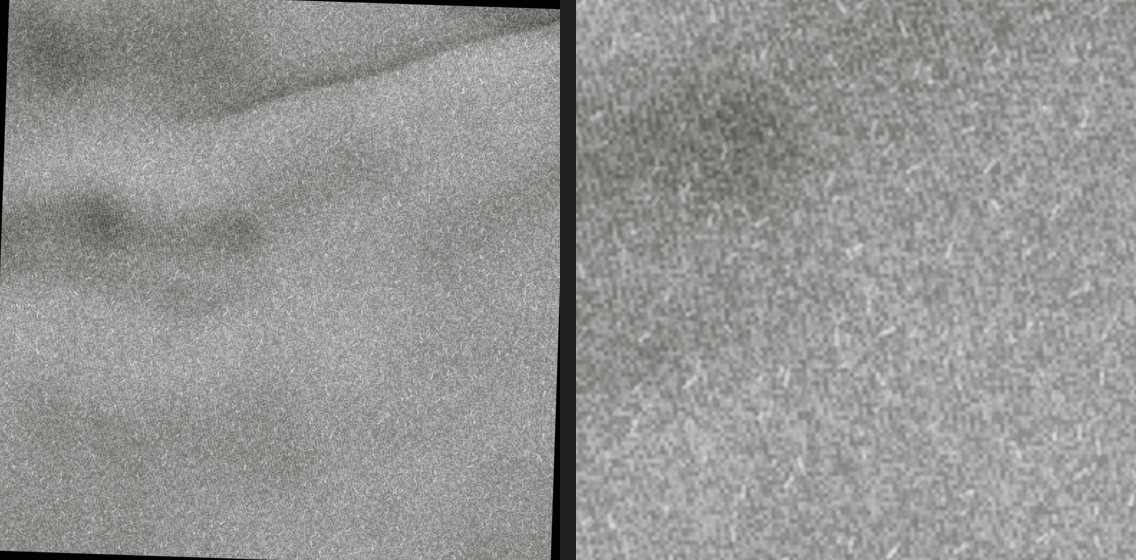
Left: the whole. Right: its middle third, enlarged.
This texture is drawn by a WebGL 1 fragment shader. Its source:

```glsl
precision highp float;
// Grey knitted cloth lying in soft folds, a slightly turned square on black.
// Folds are soft strokes of light and shade; the knit is layered sines,
// the grain is value noise and the loose fibres are strokes in random cells.

uniform vec2 u_resolution;

const vec3 DARK_CLOTH = vec3(0.425, 0.435, 0.415);
const vec3 LIGHT_CLOTH = vec3(0.675, 0.675, 0.675);
const vec3 BACKDROP = vec3(0.006);
const float BASE_LIGHT = 0.602;
const float TURN = 0.0335;        // rotation of the cloth, radians
const float RIBS = 190.0;         // knit ribs across the canvas
const float ROWS = 165.0;         // knit rows up the canvas
const float RIB_LEAN = 0.28;
const float RIB_DEPTH = 0.032;
const float FINE_GRAIN = 390.0;   // grain cells across the canvas
const float GRAIN_DEPTH = 0.20;
const float FIBRE_CELLS = 85.0;
const float FIBRE_SHARE = 0.42;
const float FIBRE_LIGHT = 0.13;

float hash(vec2 p) {
  vec3 q = fract(vec3(p.xyx) * 0.1031);
  q += dot(q, q.yzx + 33.33);
  return fract((q.x + q.y) * q.z);
}

float valueNoise(vec2 p) {
  vec2 i = floor(p);
  vec2 f = fract(p);
  f = f * f * (3.0 - 2.0 * f);
  return mix(mix(hash(i), hash(i + vec2(1.0, 0.0)), f.x),
             mix(hash(i + vec2(0.0, 1.0)), hash(i + 1.0), f.x), f.y);
}

float segmentDistance(vec2 p, vec2 a, vec2 b) {
  vec2 ab = b - a;
  vec2 ap = p - a;
  return length(ap - ab * clamp(dot(ap, ab) / dot(ab, ab), 0.0, 1.0));
}

// Soft stroke from a to b with a Gaussian profile.
float softFold(vec2 p, vec2 a, vec2 b, float width) {
  float d = segmentDistance(p, a, b) / width;
  return exp(-d * d);
}

// The one sharp crease: hard lower edge, shadow fading upward, lit rim below.
float crease(vec2 p) {
  float h = p.x - 0.37;
  float line = 0.782 + 0.145 * (h + sqrt(h * h + 0.004));
  float t = p.y - line + 0.004 * sin(p.x * 21.0);
  float reach = smoothstep(0.2, 0.48, p.x);
  float soft = mix(0.03, 0.008, reach);
  float shadow = smoothstep(-soft, soft, t) * exp(-max(t, 0.0) / 0.032);
  float rim = exp(-pow((t + 0.045) / 0.03, 2.0));
  return reach * (0.035 * rim - 0.15 * shadow);
}

float foldLight(vec2 uv) {
  vec2 p = uv + 0.014 * vec2(sin(uv.y * 17.0 + uv.x * 5.0),
                             sin(uv.x * 13.0 - uv.y * 6.0));
  float light = BASE_LIGHT + crease(uv);
  // Shade
  light -= 0.12 * softFold(p, vec2(0.0, 0.92), vec2(0.36, 0.90), 0.10);
  light -= 0.06 * softFold(p, vec2(0.04, 0.99), vec2(0.13, 0.87), 0.04);
  light -= 0.10 * softFold(p, vec2(0.82, 0.98), vec2(1.0, 0.97), 0.03);
  light -= 0.13 * softFold(p, vec2(0.0, 0.59), vec2(0.16, 0.60), 0.055);
  light -= 0.10 * softFold(p, vec2(0.18, 0.58), vec2(0.42, 0.59), 0.045);
  light -= 0.05 * softFold(p, vec2(0.42, 0.62), vec2(0.66, 0.70), 0.055);
  light -= 0.07 * softFold(p, vec2(0.02, 0.52), vec2(0.38, 0.47), 0.035);
  light -= 0.05 * softFold(p, vec2(0.78, 0.55), vec2(0.98, 0.68), 0.05);
  light -= 0.05 * softFold(p, vec2(0.10, 0.23), vec2(0.48, 0.20), 0.09);
  light -= 0.05 * softFold(p, vec2(0.0, 0.05), vec2(0.20, 0.02), 0.14);
  light -= 0.05 * softFold(p, vec2(0.88, 0.0), vec2(1.0, 0.05), 0.09);
  // Light
  light += 0.045 * softFold(p, vec2(0.08, 0.70), vec2(0.40, 0.68), 0.06);
  light += 0.035 * softFold(p, vec2(0.05, 0.37), vec2(0.60, 0.40), 0.09);
  light += 0.025 * softFold(p, vec2(0.70, 0.78), vec2(0.95, 0.85), 0.09);
  return light + 0.03 * (valueNoise(uv * 13.0) - 0.5);
}

// Leaning ribs broken into rows; they fade in and out over the cloth.
float knit(vec2 p) {
  vec2 w = p + 0.004 * vec2(sin(p.y * 23.0 + p.x * 9.0), sin(p.x * 19.0));
  float rib = sin(6.2832 * RIBS * (w.x + RIB_LEAN * w.y));
  float row = sin(6.2832 * ROWS * (w.y - 0.12 * w.x));
  float patches = smoothstep(0.25, 0.75, valueNoise(p * 9.0 + 4.0));
  float band = softFold(p, vec2(0.05, 0.58), vec2(0.5, 0.6), 0.17)
             + softFold(p, vec2(0.25, 0.2), vec2(0.55, 0.15), 0.13);
  return rib * (0.65 + 0.35 * row) * (0.3 + 0.3 * patches + 0.7 * band);
}

// Short bright fibres, at most one in each random cell.
float fibres(vec2 p) {
  vec2 q = p * FIBRE_CELLS;
  float glow = 0.0;
  for (int j = -1; j <= 1; j++) {
    for (int i = -1; i <= 1; i++) {
      vec2 cell = floor(q) + vec2(float(i), float(j));
      vec2 centre = cell + vec2(hash(cell + 7.0), hash(cell + 31.0));
      float angle = 0.4 + 1.9 * hash(cell + 53.0);
      float size = hash(cell + 71.0);
      vec2 arm = vec2(cos(angle), sin(angle)) * (0.08 + 0.3 * size * size);
      float d = segmentDistance(q, centre - arm, centre + arm);
      float shown = step(hash(cell + 97.0), FIBRE_SHARE);
      glow = max(glow, shown * (0.4 + 0.6 * size) * (1.0 - smoothstep(0.04, 0.2, d)));
    }
  }
  return glow;
}

void main() {
  vec2 uv = gl_FragCoord.xy / u_resolution;
  vec2 p = uv - 0.5;
  vec2 turned = vec2(p.x * cos(TURN) - p.y * sin(TURN),
                     p.y * cos(TURN) + p.x * sin(TURN));

  float grain = valueNoise(uv * FINE_GRAIN) - 0.5;
  grain += 0.3 * (valueNoise(uv * FINE_GRAIN * 0.4 + 19.0) - 0.5);
  float light = foldLight(uv) + RIB_DEPTH * knit(uv)
              + GRAIN_DEPTH * grain + FIBRE_LIGHT * fibres(uv);

  float tone = (light - DARK_CLOTH.g) / (LIGHT_CLOTH.g - DARK_CLOTH.g);
  vec3 cloth = mix(DARK_CLOTH, LIGHT_CLOTH, tone);

  float edge = max(abs(turned.x), abs(turned.y)) - 0.5;
  float inside = 1.0 - smoothstep(-0.0015, 0.0015, edge);
  gl_FragColor = vec4(mix(BACKDROP, cloth, inside), 1.0);
}
```
